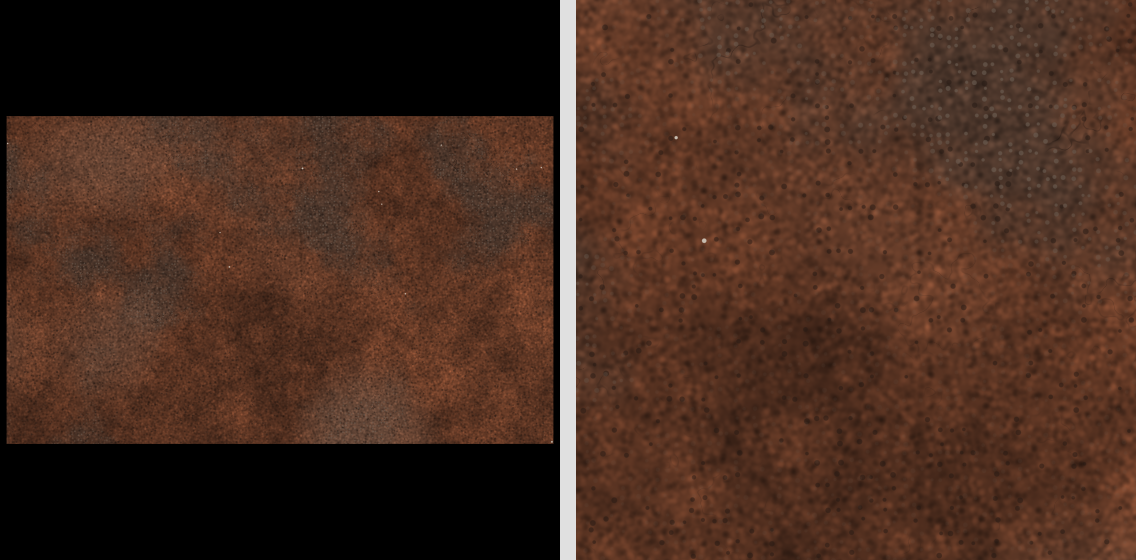
Left, the full canvas; right, a detail of the centre.
This texture is drawn by a WebGL 1 fragment shader. Its source:

```glsl
precision highp float;
// A wide plate of weathered rust on black. Clouds, mottling and grain are all
// layers of one cellular noise (random soft bumps, one per cell); soot, ash
// grains, thin cracks and a few pale glints are laid over the rust in turn.

uniform vec2 u_resolution;

// Plate placement, in canvas units
const vec2 PLATE_CENTER = vec2(0.500, 0.500);
const vec2 PLATE_HALF = vec2(0.4883, 0.2925);

// Colours
const vec3 DEEP_RUST = vec3(0.215, 0.125, 0.085);
const vec3 WARM_RUST = vec3(0.475, 0.270, 0.175);
const vec3 SOOT = vec3(0.270, 0.212, 0.178);
const vec3 HAZE = vec3(0.450, 0.315, 0.245);
const vec3 ASH = vec3(0.430, 0.375, 0.330);
const vec3 PIT = vec3(0.140, 0.095, 0.075);
const vec3 GLINT = vec3(0.780, 0.740, 0.690);

// Feature frequencies, in cells per canvas
const float CLOUD_FREQ = 4.5;
const float HAZE_FREQ = 5.0;
const float SOOT_FREQ = 6.0;
const float MOTTLE_FREQ = 15.0;
const float CRACK_FREQ = 24.0;
const float GRAIN_FREQ = 320.0;
const float ASH_FREQ = 190.0;
const float PIT_FREQ = 150.0;
const float GLINT_FREQ = 45.0;

// Strengths
const float CLOUD_GAIN = 0.17;
const float MOTTLE_GAIN = 0.19;
const float GRAIN_GAIN = 0.22;
const float CRACK_GAIN = 0.40;

vec3 hash3(vec2 cell) {
  vec3 h = fract(cell.xyx * vec3(0.1031, 0.1030, 0.0973));
  h += dot(h, h.yxz + 33.33);
  return fract((h.xxy + h.yzz) * h.zyx);
}

// Cellular noise: signed soft bumps at jittered cell points, mean zero.
float bumps(vec2 p) {
  vec2 cell = floor(p);
  float sum = 0.0;
  for (int y = -1; y <= 1; y++) {
    for (int x = -1; x <= 1; x++) {
      vec2 c = cell + vec2(float(x), float(y));
      vec3 h = hash3(c);
      vec2 d = c + h.xy - p;
      float falloff = max(0.0, 1.0 - dot(d, d));
      sum += (2.0 * h.z - 1.0) * falloff * falloff;
    }
  }
  return sum;
}

// Four rotated octaves of bumps.
float layers(vec2 p, float gain) {
  const mat2 TURN = mat2(1.62, 1.26, -1.26, 1.62);
  float sum = 0.0;
  float amp = 1.0;
  for (int i = 0; i < 4; i++) {
    sum += amp * bumps(p);
    p = TURN * p + 17.3;
    amp *= gain;
  }
  return sum;
}

// Round specks in a random share of the cells, with a one-pixel soft rim.
float specks(vec2 p, float freq, float share, float radius, float pixel) {
  vec2 q = p * freq;
  vec3 h = hash3(floor(q) + freq);
  float size = radius * (0.6 + 0.4 * fract(h.z * 91.7));
  float dist = length(fract(q) - 0.3 - 0.4 * h.xy);
  float rim = 0.75 * pixel * freq;
  return step(h.z, share) * (1.0 - smoothstep(size - rim, size + rim, dist));
}

vec3 rustPlate(vec2 p, float pixel) {
  // Broad clouds and finer mottling set the rust tone
  float cloud = layers(p * CLOUD_FREQ + 3.7, 0.5);
  float mottle = layers(p * MOTTLE_FREQ + 41.0, 0.78);
  float tone = 0.53 + CLOUD_GAIN * cloud + MOTTLE_GAIN * mottle;
  vec3 color = mix(DEEP_RUST, WARM_RUST, clamp(tone, 0.0, 1.15));

  // Grey soot patches with ragged borders, and smooth pale haze
  float soot = smoothstep(-0.25, 1.0, layers(p * SOOT_FREQ + 73.0, 0.6));
  float haze = smoothstep(0.1, 0.95, bumps(p * HAZE_FREQ + 125.0));
  color = mix(color, SOOT, 0.72 * soot);
  color = mix(color, HAZE, 0.60 * haze);

  // Broken dark cracks along the zero lines of a noise
  float vein = 1.0 - smoothstep(0.0, 0.09, abs(layers(p * CRACK_FREQ + 9.0, 0.7)));
  float broken = smoothstep(0.1, 0.8, mottle) * (0.35 + 0.65 * soot);
  color = mix(color, PIT, CRACK_GAIN * vein * broken);

  // Fine grain, dark pits, ash grains and rare glints
  color *= 1.0 + GRAIN_GAIN * bumps(p * GRAIN_FREQ);
  color = mix(color, PIT, 0.50 * specks(p, PIT_FREQ, 0.16, 0.26, pixel));
  float ash = specks(p, ASH_FREQ, 0.35, 0.28, pixel);
  color = mix(color, ASH, ash * (0.10 + 0.50 * soot));
  return mix(color, GLINT, specks(p, GLINT_FREQ, 0.012, 0.07, pixel));
}

void main() {
  vec2 p = gl_FragCoord.xy / u_resolution;
  float pixel = 1.0 / u_resolution.y;
  vec2 edge = abs(p - PLATE_CENTER) - PLATE_HALF;
  float inside = 1.0 - smoothstep(-0.5 * pixel, 0.5 * pixel, max(edge.x, edge.y));
  gl_FragColor = vec4(rustPlate(p, pixel) * inside, 1.0);
}
```
